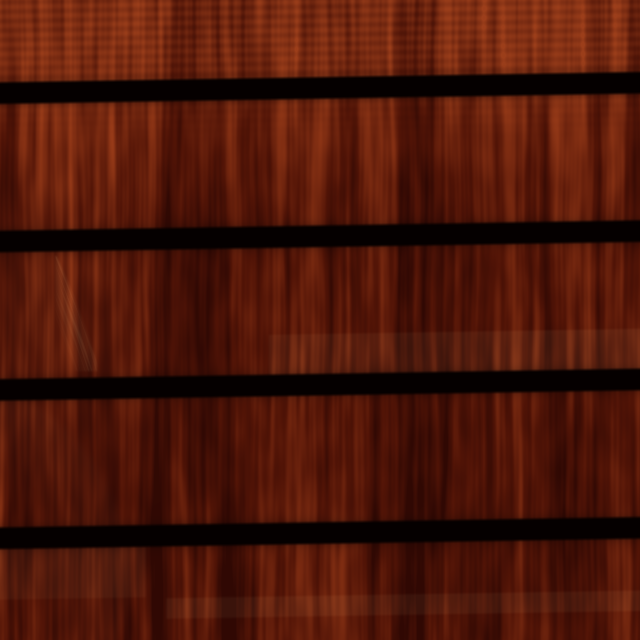
Reproduce this texture procedurally as a Shadertoy shader.

```glsl
// Polished red-brown wood boards with vertical grain, split by four tilted black gaps.

const float BOARD_PITCH = 0.2318;   // distance between gap centres
const float FIRST_GAP   = 0.159;    // height of the lowest gap at the left side
const float GAP_WIDTH   = 0.0335;
const float TILT        = 0.0163;   // rise of the gaps across the canvas
const float EDGE_BLUR   = 0.0022;
const float RIPPLE_FREQ = 68.0;     // fine horizontal ripples near the top

const vec3 GAP_COLOR   = vec3(0.018, 0.0, 0.0);
const vec3 WOOD_DARK   = vec3(0.19, 0.033, 0.013);
const vec3 WOOD_MID    = vec3(0.32, 0.078, 0.025);
const vec3 WOOD_LIGHT  = vec3(0.56, 0.21, 0.085);
const vec3 SHEEN_COLOR = vec3(0.045, 0.050, 0.036);

vec2 gradientAt(vec2 cell) {
    vec3 h = fract(cell.xyx * vec3(0.1031, 0.1030, 0.0973));
    h += dot(h, h.yzx + 33.33);
    float angle = 6.2832 * fract((h.x + h.y) * h.z);
    return vec2(cos(angle), sin(angle));
}

// Gradient noise, roughly -0.7 to 0.7
float noise(vec2 p) {
    vec2 i = floor(p), f = p - i;
    vec2 u = f * f * f * (f * (f * 6.0 - 15.0) + 10.0);
    vec2 e = vec2(0.0, 1.0);
    float low  = mix(dot(gradientAt(i), f), dot(gradientAt(i + e.yx), f - e.yx), u.x);
    float high = mix(dot(gradientAt(i + e), f - e), dot(gradientAt(i + 1.0), f - 1.0), u.x);
    return mix(low, high, u.y);
}

float bump(float x, float centre, float width) {
    float d = (x - centre) / width;
    return exp(-d * d);
}

// Soft-edged rectangle mask
float box(vec2 p, vec2 lo, vec2 hi) {
    vec2 m = smoothstep(lo - 0.003, lo + 0.003, p) * smoothstep(hi + 0.003, hi - 0.003, p);
    return m.x * m.y;
}

// Streaks run through all boards; only the mottle shifts from board to board
float grain(vec2 p, float board) {
    float wander = 0.004 * noise(p * vec2(6.0, 5.0));
    float x = p.x + wander;
    float g = 0.42 * noise(vec2(x * 11.0 + 3.4, p.y * 0.9 + 0.3));
    g += 0.44 * noise(vec2(x * 31.0 + 7.7, p.y * 1.6 + 5.4));
    g += 0.40 * noise(vec2(x * 74.0 + 1.3, p.y * 2.6 + 9.5));
    g += 0.22 * noise(vec2(x * 150.0, p.y * 5.0 + 2.5));
    g += 0.17 * noise(vec2(x * 48.0, p.y * 17.0 + board * 13.7));
    return g;
}

// Large-scale light and shade over the wood
float shading(vec2 p) {
    float s = 0.33 + 0.42 * smoothstep(0.60, 0.97, p.y);
    s += 0.10 * bump(p.x, 0.0, 0.16) + 0.13 * bump(p.x, 0.82, 0.13);
    s += 0.07 * bump(p.x, 0.44, 0.06);
    s -= 0.17 * bump(p.x, 0.345, 0.035) + 0.10 * bump(p.x, 0.69, 0.03);
    return s - 0.06 * bump(p.y, 0.25, 0.15);
}

// Fine diagonal scuffs inside a slanted patch
float scuffs(vec2 p) {
    float along = (0.60 - p.y) / 0.18;
    float across = p.x - 0.085 - 0.068 * along - 0.008 * along * (1.0 - along);
    float patchMask = box(p, vec2(0.086, 0.42), vec2(0.152, 0.60));
    patchMask *= smoothstep(-0.045, -0.012, across) * smoothstep(0.008, 0.0, across);
    float strands = noise(vec2(across * 230.0, along * 1.5 + 0.4));
    return patchMask * (0.55 + 1.7 * max(strands, 0.0));
}

// Pale reflections lying over the boards
float sheen(vec2 p, vec2 q) {
    float s = box(q, vec2(0.42, 0.405), vec2(1.1, 0.470)) * mix(0.55, 1.0, p.x);
    s += 0.85 * box(q, vec2(0.26, 0.029), vec2(1.1, 0.061));
    s += 0.65 * box(q, vec2(-0.1, 0.063), vec2(0.228, 0.142));
    float arc = length(p - vec2(-0.12, 0.10)) - 0.32;
    s += 0.28 * smoothstep(0.01, -0.01, arc) * smoothstep(-0.16, 0.0, arc);
    return s + 0.25 * bump(p.x, 0.06, 0.14) * bump(p.y, 0.48, 0.20);
}

void mainImage(out vec4 fragColor, in vec2 fragCoord) {
    vec2 p = fragCoord / iResolution.xy;
    vec2 q = vec2(p.x, p.y - TILT * p.x);   // straightened board space

    // Board index and distance to the nearest gap
    float row = (q.y - FIRST_GAP) / BOARD_PITCH;
    float gapDist = abs(row - floor(row + 0.5)) * BOARD_PITCH - 0.5 * GAP_WIDTH;
    float board = floor(row);

    // Wood tone with ripples that fade downward
    float tone = shading(p) + grain(p, board);
    float rippleFade = smoothstep(0.76, 0.96, p.y);
    float ripple = sin(6.2832 * RIPPLE_FREQ * q.y) * rippleFade;
    tone += 0.07 * ripple;
    tone = clamp(tone, 0.0, 1.1);
    vec3 color = mix(WOOD_DARK, WOOD_MID, min(tone / 0.4, 1.0));
    color = mix(color, WOOD_LIGHT, max((tone - 0.4) / 0.6, 0.0));

    // Reflections and wear
    color += SHEEN_COLOR * (sheen(p, q) + 1.3 * scuffs(p) + 0.25 * rippleFade);

    // Slight shadow beside each gap, then the gap itself
    color *= 1.0 - 0.22 * exp(-max(gapDist, 0.0) / 0.006);
    float blur = EDGE_BLUR + 0.75 / iResolution.y;
    color = mix(GAP_COLOR, color, smoothstep(-blur, blur, gapDist));

    fragColor = vec4(color, 1.0);
}
```
